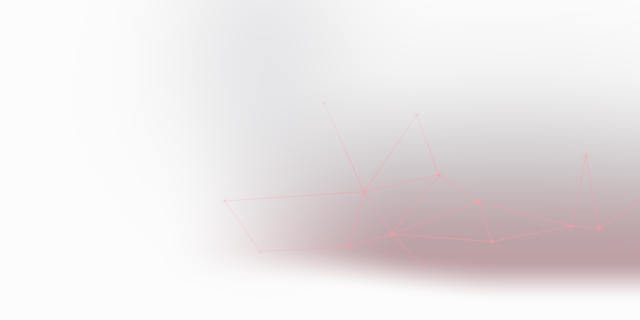
A Shadertoy shader for this background:

```glsl
// Soft rose-grey cloud on white, crossed by a fine network of glowing pink links.

const vec3 PAPER = vec3(0.99, 0.988, 0.988);
const vec3 COOL_SHADE = vec3(0.27, 0.30, 0.29);
const vec3 ROSE_SHADE = vec3(0.245, 0.355, 0.34);
const vec3 LINK_PINK = vec3(1.0, 0.61, 0.65);

// Each node: position on a 2 by 1 canvas, then its linking reach.
const int NODE_COUNT = 15;
const vec3 NODES[NODE_COUNT] = vec3[](
    vec3(1.138, 0.401, 0.208), vec3(1.372, 0.453, 0.109),
    vec3(1.224, 0.268, 0.169), vec3(1.091, 0.229, 0.130),
    vec3(1.497, 0.370, 0.130), vec3(1.536, 0.245, 0.146),
    vec3(1.786, 0.294, 0.172), vec3(1.872, 0.286, 0.156),
    vec3(1.831, 0.513, 0.078), vec3(1.302, 0.641, 0.094),
    vec3(0.703, 0.372, 0.235), vec3(1.013, 0.677, 0.099),
    vec3(0.813, 0.214, 0.151), vec3(1.323, 0.172, 0.073),
    vec3(2.005, 0.375, 0.026));

float glow(vec2 p, vec2 center, vec2 size) {
    vec2 d = (p - center) / size;
    return exp(-dot(d, d));
}

float segmentDistance(vec2 p, vec2 a, vec2 b) {
    vec2 ab = b - a;
    float t = clamp(dot(p - a, ab) / dot(ab, ab), 0.0, 1.0);
    return length(p - a - ab * t);
}

// Coverage of a stroke or disc, softened over one pixel.
float coverage(float dist, float radius, float pixel) {
    return clamp((radius - dist) / pixel + 0.5, 0.0, 1.0);
}

// Wide cool haze above, and a cloud that is rosier and crisper below.
vec3 background(vec2 p) {
    float lift = 0.05 * (1.0 - smoothstep(0.9, 1.6, p.x));
    float left = smoothstep(0.5, 1.3, p.x);
    float bottom = smoothstep(0.05, 0.19, p.y - lift);
    float top = 1.0 - smoothstep(0.2, 0.8, p.y);
    vec3 shade = mix(ROSE_SHADE, COOL_SHADE, smoothstep(0.15, 0.6, p.y));

    vec3 color = PAPER - shade * left * bottom * top;
    color -= vec3(0.077, 0.077, 0.069) * glow(p, vec2(0.82, 0.85), vec2(0.28, 0.4));
    color -= 0.05 * glow(p, vec2(1.6, 0.65), vec2(0.7, 0.25));
    return color;
}

// Two nodes are linked when their reaches overlap.
float network(vec2 p, float pixel) {
    float lines = 0.0;
    float dots = 0.0;
    for (int i = 0; i < NODE_COUNT; i++) {
        vec3 a = NODES[i];
        float d = length(p - a.xy);
        dots = max(dots, coverage(d, 0.0045, pixel));
        dots = max(dots, 0.3 * exp(-d * d / 0.00008));
        for (int j = i + 1; j < NODE_COUNT; j++) {
            vec3 b = NODES[j];
            if (distance(a.xy, b.xy) < a.z + b.z) {
                float stroke = segmentDistance(p, a.xy, b.xy);
                lines = max(lines, coverage(stroke, 0.0012, max(pixel, 0.0024)));
            }
        }
    }
    return max(0.6 * lines, 0.85 * dots);
}

void mainImage(out vec4 fragColor, in vec2 fragCoord) {
    vec2 p = vec2(2.0, 1.0) * fragCoord / iResolution.xy;
    float pixel = 1.0 / iResolution.y;

    // Links fade toward the left, the top and the lower rim.
    float fade = mix(0.4, 1.0, smoothstep(0.7, 1.15, p.x));
    fade *= mix(1.0, 0.3, smoothstep(0.42, 0.66, p.y));
    fade *= mix(0.5, 1.0, smoothstep(0.17, 0.26, p.y));

    vec3 color = mix(background(p), LINK_PINK, network(p, pixel) * fade);
    fragColor = vec4(color, 1.0);
}
```
